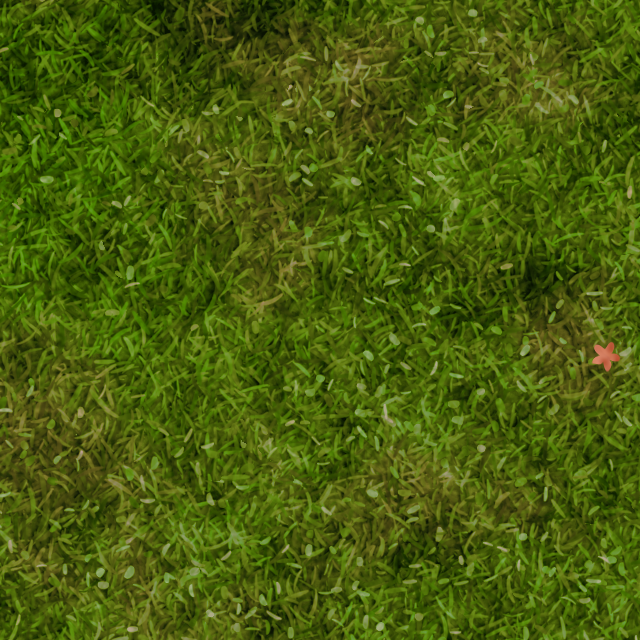
A WebGL 2 fragment shader for this texture:

```glsl
#version 300 es
precision highp float;

uniform vec2 u_resolution;
out vec4 fragColor;

vec3 hash3(vec2 cell, float seed) {
    uvec3 v = uvec3(ivec3(vec3(cell, seed)) + 4096);
    v = v * 1664525u + 1013904223u;
    v.x += v.y * v.z; v.y += v.z * v.x; v.z += v.x * v.y;
    v ^= v >> 16u;
    v.x += v.y * v.z; v.y += v.z * v.x; v.z += v.x * v.y;
    return vec3(v >> 8u) / 16777216.0;
}

float valueNoise(vec2 p, float seed) {
    vec2 i = floor(p), f = fract(p);
    f = f * f * (3.0 - 2.0 * f);
    float low = mix(hash3(i, seed).x, hash3(i + vec2(1, 0), seed).x, f.x);
    float high = mix(hash3(i + vec2(0, 1), seed).x, hash3(i + 1.0, seed).x, f.x);
    return mix(low, high, f.y);
}

float fbm(vec2 p, float seed) {
    float sum = 0.0, weight = 0.5;
    for (int i = 0; i < 4; i++) {
        sum += weight * valueNoise(p, seed + float(i));
        p = mat2(1.6, 1.2, -1.2, 1.6) * p;
        weight *= 0.5;
    }
    return sum / 0.9375;
}

float glow(vec2 p, vec2 center, vec2 radius) {
    vec2 d = (p - center) / radius;
    return exp(-dot(d, d));
}

// Colour ramp from deep shade (0) to bleached straw (5)
vec3 grassRamp(float level) {
    vec3 c = mix(vec3(0.03, 0.07, 0.005), vec3(0.11, 0.18, 0.01), clamp(level + 1.0, 0.0, 1.0));
    c = mix(c, vec3(0.22, 0.29, 0.02), clamp(level, 0.0, 1.0));
    c = mix(c, vec3(0.31, 0.40, 0.04), clamp(level - 1.0, 0.0, 1.0));
    c = mix(c, vec3(0.42, 0.53, 0.08), clamp(level - 2.0, 0.0, 1.0));
    c = mix(c, vec3(0.52, 0.57, 0.26), clamp(level - 3.0, 0.0, 1.0));
    return mix(c, vec3(0.69, 0.66, 0.45), clamp(level - 4.0, 0.0, 1.0));
}

// One layer of bent, tapering blades; surface holds level and warmth
vec2 scatterBlades(vec2 surface, vec2 p, float cells, float seed, float girth,
                   float reach, float spread, float presence, vec2 tone) {
    vec2 q = p * cells + seed * 0.37;
    vec2 home = floor(q);
    float blur = 0.0017 * cells;
    for (int y = -1; y <= 1; y++) {
        for (int x = -1; x <= 1; x++) {
            vec2 cell = home + vec2(x, y);
            vec3 place = hash3(cell, seed);
            vec3 look = hash3(cell, seed + 50.0);
            vec3 form = hash3(cell, seed + 100.0);
            if (form.z > presence) continue;
            float angle = (place.z - 0.5) * spread - 0.25;
            vec2 along = vec2(-sin(angle), cos(angle));
            vec2 d = q - cell - place.xy;
            float halfLength = reach * mix(0.55, 1.0, form.x);
            float t = dot(d, along) / halfLength;
            float bend = (form.y - 0.5) * 0.5 * halfLength * (t * t - 0.3);
            float side = dot(d, vec2(along.y, -along.x)) - bend;
            float width = girth * mix(0.6, 1.2, look.y) * sqrt(max(1.0 - t * t, 0.0));
            float ends = 1.0 - smoothstep(0.8, 1.0, abs(t));
            float cover = (1.0 - smoothstep(width - blur, width + blur, abs(side))) * ends;
            float under = (1.0 - smoothstep(0.0, girth * 2.5, abs(side + girth))) * ends;
            surface.x -= 0.4 * under * (1.0 - cover);
            vec2 blade = tone + vec2((look.x - 0.5) * 3.3 + 0.35 * t, (look.z - 0.5) * 1.3);
            surface = mix(surface, blade, cover * 0.8);
        }
    }
    return surface;
}

// Small ragged fallen leaf
float fallenLeaf(vec2 p, vec2 center, float radius) {
    vec2 d = p - center;
    float lobes = 0.72 + 0.28 * cos(5.0 * atan(d.y, d.x) + 0.8);
    float edge = radius * lobes + 0.006 * (valueNoise(p * 130.0, 9.0) - 0.5);
    return 1.0 - smoothstep(-0.002, 0.002, length(d) - edge);
}

void main() {
    vec2 p = gl_FragCoord.xy / min(u_resolution.x, u_resolution.y);

    // Broad patches of shade, drought and lush growth
    float shade = glow(p, vec2(0.3, 1.02), vec2(0.24, 0.13));
    float lush = glow(p, vec2(0.08, 0.75), vec2(0.28, 0.3));
    float dry = fbm(p * 4.5, 3.0) + 0.3 * glow(p, vec2(0.1, 0.36), vec2(0.17, 0.16)) - 0.2 * lush;
    dry = smoothstep(0.45, 0.78, dry);
    float patches = fbm(p * 7.0, 21.0) - 0.5;
    float tufts = fbm(p * 24.0, 33.0) - 0.5;
    vec2 tone = vec2(2.1 + 2.0 * patches + 2.2 * tufts + 0.3 * dry - 1.5 * shade,
                     dry * 1.1 - 0.25 - 0.5 * lush);

    // Thatch below, then grass blades
    vec2 surface = tone + vec2(3.0 * (fbm(p * 90.0, 41.0) - 0.5) - 0.6, 0.2);
    for (int i = 0; i < 7; i++) {
        float cells = 50.0 - 3.0 * float(i);
        surface = scatterBlades(surface, p, cells, float(i) + 1.0, 0.11, 0.9, 2.6, 0.9, tone);
    }

    // Pale broad leaves and bright slivers
    float clover = smoothstep(0.42, 0.68, fbm(p * 5.0, 61.0) + 0.12 * p.x + 0.1 * dry - 0.25 * shade - 0.1 * lush);
    vec2 pale = vec2(3.4 + tufts - shade, 0.0);
    surface = scatterBlades(surface, p, 38.0, 12.0, 0.2, 0.5, 6.0, 0.04 + 0.3 * clover, pale);
    surface = scatterBlades(surface, p, 46.0, 13.0, 0.13, 0.7, 4.0, 0.03 + 0.25 * clover, pale + 0.2);

    // Colour, tinted between cool green and warm straw
    surface.x += 1.1 * (valueNoise(p * 170.0, 71.0) - 0.5);
    vec3 color = grassRamp(surface.x);
    float warmth = clamp(surface.y, -1.0, 1.2);
    color += color.g * warmth * vec3(0.16, -0.08, 0.13);
    float coolSheen = clover * smoothstep(2.6, 4.0, surface.x);
    color += coolSheen * vec3(-0.03, 0.02, 0.06);

    float leaf = fallenLeaf(p, vec2(0.947, 0.443), 0.024);
    vec3 leafColor = mix(vec3(0.72, 0.27, 0.16), vec3(0.92, 0.58, 0.48), valueNoise(p * 90.0, 81.0));
    color = mix(color, leafColor, leaf * 0.9);
    fragColor = vec4(clamp(color, 0.0, 1.0), 1.0);
}
```
